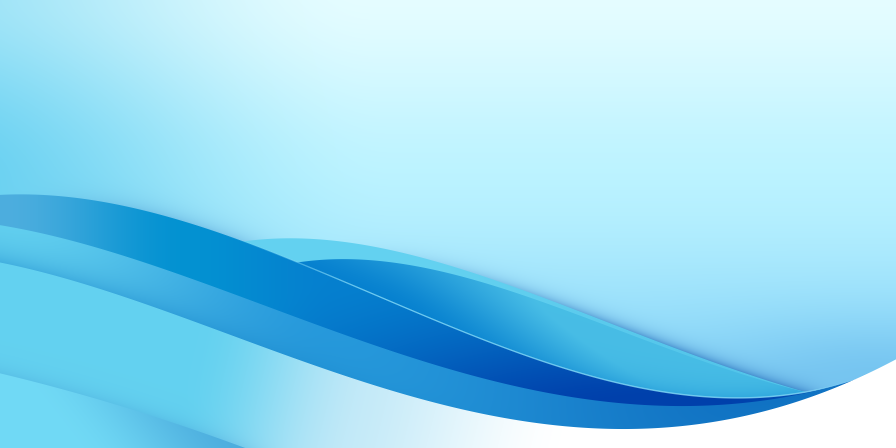
This background is drawn by a Shadertoy shader. Its source:

```glsl
// Layered blue waves sweeping under a pale sky gradient.
// Each crest is a quartic through five evenly spaced heights; layers are
// painted back to front with soft shadows, inner shading and a thin highlight.

const float ASPECT = 2.0;            // layout is 2 wide by 1 high
const float HILL_START = 0.5417;     // left tip of the rear hill
const float FACE_START = 0.664;      // left tip of the hill's front face
const float HILL_END = 1.797;        // shared right tip
const float SHADOW_SIZE = 0.020;
const float HIGHLIGHT_WIDTH = 0.0016;

const vec3 SKY_TOP = vec3(0.90, 0.99, 1.00);
const vec3 SKY_MID = vec3(0.73, 0.95, 1.00);
const vec3 SKY_LOW = vec3(0.57, 0.86, 0.98);
const vec3 SKY_LEFT = vec3(0.42, 0.82, 0.945);
const vec3 SKY_CORNER = vec3(0.40, 0.72, 0.92);
const vec3 SHADOW = vec3(0.16, 0.44, 0.74);
const vec3 AQUA = vec3(0.39, 0.82, 0.94);
const vec3 TEAL = vec3(0.28, 0.74, 0.90);
const vec3 AZURE = vec3(0.02, 0.50, 0.81);
const vec3 CERULEAN = vec3(0.01, 0.57, 0.82);
const vec3 STEEL = vec3(0.30, 0.68, 0.87);
const vec3 COBALT = vec3(0.00, 0.25, 0.67);
const vec3 BAND_RIGHT = vec3(0.06, 0.44, 0.76);
const vec3 HIGHLIGHT = vec3(0.55, 0.88, 0.98);
const vec3 WHITE = vec3(1.0);

// Quartic through heights a..e at t = 0..4, by forward differences.
float crest(float t, float a, float b, float c, float d, float e) {
    float d1 = b - a;
    float d2 = c - 2.0 * b + a;
    float d3 = d - 3.0 * c + 3.0 * b - a;
    float d4 = e - 4.0 * d + 6.0 * c - 4.0 * b + a;
    return a + t * (d1 + (t - 1.0) / 2.0 * (d2 + (t - 2.0) / 3.0 * (d3 + (t - 3.0) / 4.0 * d4)));
}

// Antialiased coverage of the region where depth is positive.
float cover(float depth) {
    return clamp(depth * iResolution.y + 0.5, 0.0, 1.0);
}

// Soft falloff outside an edge, at height h above it.
float falloff(float h, float size) {
    return exp(-max(h, 0.0) / size);
}

vec3 sky(vec2 p) {
    vec3 col = mix(SKY_LOW, SKY_MID, smoothstep(0.16, 0.64, p.y));
    col = mix(col, SKY_TOP, smoothstep(0.55, 1.05, p.y));
    float left = 1.0 - smoothstep(-0.15, 0.95, p.x + 0.12 * p.y);
    col = mix(col, SKY_LEFT, left * mix(1.1, 0.65, smoothstep(0.6, 1.0, p.y)));
    vec2 corner = (p - vec2(1.95, 0.15)) / vec2(0.42, 0.13);
    return mix(col, SKY_CORNER, 0.65 * exp(-dot(corner, corner)));
}

void mainImage(out vec4 fragColor, in vec2 fragCoord) {
    vec2 p = fragCoord / iResolution.xy * vec2(ASPECT, 1.0);
    float t = p.x * 2.0;
    float hillT = 4.0 * (p.x - HILL_START) / (HILL_END - HILL_START);
    float faceT = 4.0 * (p.x - FACE_START) / (HILL_END - FACE_START);

    // Depth below each crest, positive inside the layer.
    float hill = crest(hillT, 0.4609, 0.4453, 0.3516, 0.2318, 0.125) - p.y;
    float face = crest(faceT, 0.4141, 0.4023, 0.319, 0.2135, 0.125) - p.y;
    float main = crest(t, 0.565, 0.4766, 0.2734, 0.1224, 0.1875) - p.y;
    float band = crest(t, 0.4974, 0.3516, 0.1771, 0.0938, 0.1823) - p.y;
    float pale = crest(t, 0.4141, 0.2578, 0.0938, 0.0469, 0.1979) - p.y;
    float fold = 0.1667 - p.x * (0.239 + 0.12 * p.x) - p.y;

    // Sky, shaded where the crests lift off it.
    vec3 col = sky(p);
    float hillShade = smoothstep(0.7, 1.6, p.x) * (1.0 - smoothstep(1.78, 1.92, p.x));
    col = mix(col, SHADOW, 0.65 * hillShade * falloff(-hill, SHADOW_SIZE * 0.7));
    float mainShade = smoothstep(0.0, 0.4, p.x) * (1.0 - smoothstep(0.5, 0.8, p.x));
    col = mix(col, SHADOW, 0.25 * mainShade * falloff(-main, SHADOW_SIZE));

    // Rear hill: bright rim, then a face that darkens toward the main wave.
    vec3 rim = mix(AQUA, TEAL, 0.6 * smoothstep(0.9, 1.7, p.x));
    col = mix(col, rim, cover(hill) * step(HILL_START, p.x));
    float lift = smoothstep(-0.02, 0.16, -main);
    vec3 faceCol = mix(AZURE, TEAL, clamp(0.55 * lift + smoothstep(0.85, 1.55, p.x), 0.0, 1.0));
    faceCol = mix(faceCol, AZURE, 0.35 * falloff(-main, 0.025));
    col = mix(col, faceCol, cover(face) * step(FACE_START, p.x));

    // Main wave: pale at the left, deepest at the right trough.
    vec3 mainCol = mix(STEEL, CERULEAN, smoothstep(0.0, 0.42, p.x));
    mainCol = mix(mainCol, AZURE, smoothstep(0.4, 0.75, p.x));
    float across = main / max(main - band, 0.004);
    mainCol = mix(mainCol, COBALT, smoothstep(0.65, 1.45, p.x + 0.16 * (across - 0.5)));
    mainCol = mix(mainCol, AZURE, 0.35 * smoothstep(1.6, 1.9, p.x));
    col = mix(col, mainCol, cover(main));
    float glint = smoothstep(0.45, 0.85, p.x) * (1.0 - smoothstep(1.8, 1.92, p.x));
    col = mix(col, HIGHLIGHT, 0.75 * glint * cover(HIGHLIGHT_WIDTH - abs(main)));

    // Second band, shaded along its lower edge.
    vec3 bandCol = mix(AQUA, vec3(0.15, 0.60, 0.86), smoothstep(0.0, 0.75, p.x));
    bandCol = mix(bandCol, BAND_RIGHT, smoothstep(0.7, 1.75, p.x));
    float bandEdge = falloff(-pale, 0.035) * (1.0 - 0.7 * smoothstep(0.5, 1.2, p.x));
    bandCol = mix(bandCol, vec3(0.10, 0.53, 0.80), 0.45 * bandEdge);
    col = mix(col, bandCol, cover(band));

    // Pale foreground fading to white, with a last fold at the left.
    float fade = p.x - 0.25 * (p.y - 0.1);
    vec3 paleCol = mix(AQUA, vec3(0.75, 0.91, 0.97), smoothstep(0.40, 0.82, fade));
    paleCol = mix(paleCol, WHITE, smoothstep(0.72, 1.3, fade));
    paleCol = mix(paleCol, SHADOW, 0.16 * falloff(-fold, SHADOW_SIZE) * (1.0 - smoothstep(0.5, 0.7, p.x)));
    vec3 foldCol = mix(vec3(0.44, 0.85, 0.96), STEEL, smoothstep(0.05, 0.55, p.x + fold * -1.0));
    paleCol = mix(paleCol, foldCol, cover(fold));
    col = mix(col, paleCol, cover(pale));

    fragColor = vec4(col, 1.0);
}
```
